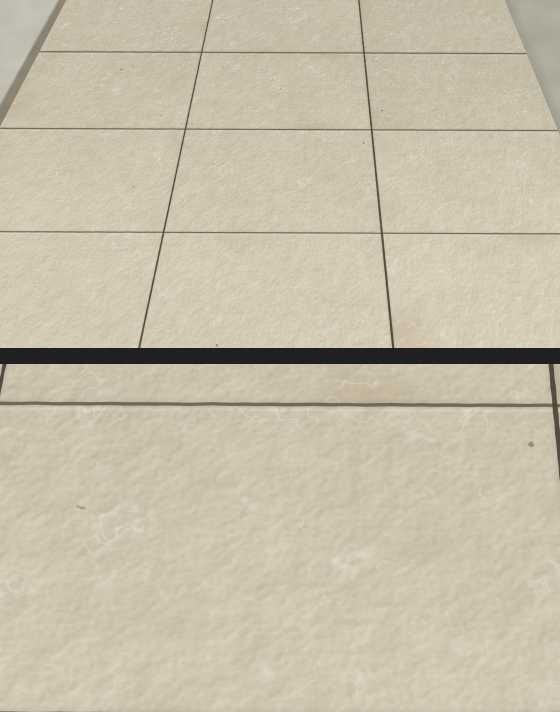
Top: the whole. Bottom: its middle third, enlarged.
This texture is drawn by a WebGL 1 fragment shader. Its source:

```glsl
precision highp float;
// Sand-coloured stone slabs, three across, laid on a concrete floor and seen in perspective.
// The canvas is projected to slab units (one slab = one unit), where joints come from
// distances to whole numbers; gradient noise gives the relief, veins, stains and pits.

uniform vec2 u_resolution;

float hash(vec2 p) {
  return fract(sin(dot(p, vec2(127.1, 311.7))) * 43758.55);
}

float corner(vec2 cell, vec2 offset) {
  float angle = 6.2832 * hash(cell);
  return dot(vec2(cos(angle), sin(angle)), offset);
}

// Gradient noise, roughly -0.7 to 0.7
float noise(vec2 p) {
  vec2 i = floor(p), f = p - i;
  vec2 s = f * f * f * (f * (f * 6.0 - 15.0) + 10.0);
  vec2 e = vec2(1.0, 0.0);
  return mix(mix(corner(i, f), corner(i + e, f - e), s.x),
             mix(corner(i + e.yx, f - e.yx), corner(i + e.xx, f - e.xx), s.x), s.y);
}

float fbm(vec2 p) {
  float sum = 0.0, amp = 1.0;
  for (int i = 0; i < 4; i++) {
    sum += amp * noise(p);
    p = mat2(1.6, 1.2, -1.2, 1.6) * p + 7.3;
    amp *= 0.5;
  }
  return sum;
}

// Height of the cleft stone surface: fine grain with small sharp ridges
float relief(vec2 p) {
  return 0.6 * fbm(p * 21.0) - 0.5 * abs(noise(p * 34.0)) + 0.25 * noise(p * 80.0);
}

// Thin broken lines where the noise crosses zero
float veins(vec2 p, float scale, float width) {
  vec2 bent = p * scale + 0.7 * vec2(fbm(p * 16.0), fbm(p * 16.0 + 31.0));
  float line = 1.0 - smoothstep(0.0, width, abs(noise(bent)));
  return line * smoothstep(0.05, 0.5, fbm(p * 6.0 + 17.0));
}

vec3 stoneColor(vec2 slab, vec2 tile, float down) {
  vec2 inTile = slab - tile;
  vec2 p = slab * vec2(1.0, 0.6) + 23.0 * vec2(hash(tile), hash(tile + 5.0));

  // Darker far away, with a small shift from slab to slab
  vec3 color = mix(vec3(0.772, 0.738, 0.66), vec3(0.832, 0.793, 0.713), smoothstep(0.0, 0.85, down));
  color += 0.012 * (hash(tile + 9.0) - 0.5) + 0.015 * fbm(p * 3.0) + 0.022 * fbm(p * 15.0);

  // Side light on the rough surface
  float slope = relief(p + vec2(-0.004, 0.004)) - relief(p);
  color += clamp(slope * 0.11, -0.06, 0.05) + 0.014 * noise(p * 110.0);

  // Tan stains gather along the slab edges
  vec2 toEdge = min(inTile, 1.0 - inTile);
  float nearEdge = 1.0 - smoothstep(0.0, 0.22, min(toEdge.x, toEdge.y));
  float stain = nearEdge * smoothstep(0.05, 0.7, fbm(p * 2.3 + 40.0));
  color = mix(color, vec3(0.72, 0.65, 0.53), 0.4 * stain);

  // Pale veins and chalky blotches
  float pale = 0.5 * veins(p, 9.0, 0.06) + 0.4 * veins(p + 3.0, 19.0, 0.1);
  pale += 0.7 * smoothstep(0.5, 0.8, fbm(p * 9.0 + 60.0)) * smoothstep(-0.3, 0.3, noise(p * 50.0));
  color = mix(color, vec3(0.885, 0.87, 0.81), clamp(pale, 0.0, 0.75));

  // Rare small dark pits
  vec2 cell = floor(p * 14.0);
  vec2 center = 0.25 + 0.5 * vec2(hash(cell + 2.0), hash(cell + 4.0));
  float reach = length(fract(p * 14.0) - center) + 0.12 * noise(p * 90.0);
  float pit = step(0.988, hash(cell)) * (1.0 - smoothstep(0.02, 0.1, reach));
  return mix(color, vec3(0.45, 0.40, 0.33), 0.6 * pit);
}

void main() {
  float px = 1.0 / u_resolution.y;
  float x = gl_FragCoord.x * px;
  float down = 1.0 - gl_FragCoord.y * px;

  // Perspective: depth grows towards the bottom, rows shrink as its reciprocal
  float depth = down - 0.004 * (x - 0.8) + 1.353;
  float slabWidth = 0.3105 * depth;
  float rowHeight = 0.0851 * depth * depth;
  vec2 slab = vec2((x - 0.6113 + 0.2115 * down) / slabWidth, (1.0 / depth - 0.4946) / 0.0851);
  vec2 tile = floor(slab);
  vec3 color = stoneColor(slab, tile, down);

  // Distance to the nearest joints, with slightly worn edges
  float column = clamp(floor(slab.x + 0.5), 0.0, 1.0);
  float row = floor(slab.y + 0.5);
  float wear = 0.0007 * noise(slab * 22.0);
  float across = abs(slab.x - column) * slabWidth + wear;
  float along = (slab.y - row) * rowHeight + wear;
  float gapX = (0.0011 + 0.0003 * column) * depth;
  float gapY = 0.0016;

  // Faint shade beside the joints, a lit lip below the level ones, then the gaps
  float beside = min(across - gapX, abs(along) - gapY);
  color *= 1.0 - 0.05 * (1.0 - smoothstep(0.0, 0.007, beside));
  color += 0.05 * (1.0 - smoothstep(0.0, 0.003, abs(along + 0.005)));
  float level = 1.0 - smoothstep(-0.7 * px, 0.7 * px, abs(along) - gapY);
  float upright = 1.0 - smoothstep(-0.7 * px, 0.7 * px, across - gapX);
  color = mix(color, vec3(0.40, 0.36, 0.31), 0.88 * level);
  color = mix(color, vec3(0.28, 0.25, 0.21), 0.9 * upright);

  // Concrete floor beyond the outer slabs, with the shaded slab side on the left
  float left = (-1.0 - slab.x) * slabWidth + wear;
  float right = (slab.x - 2.0) * slabWidth + wear;
  vec2 ground = vec2(x, down * 1.6);
  vec3 concrete = mix(vec3(0.75, 0.745, 0.69), vec3(0.68, 0.67, 0.61), step(0.8, x));
  concrete += 0.035 * fbm(ground * 9.0) + 0.015 * noise(ground * 120.0);
  concrete *= 1.0 - 0.08 * (1.0 - smoothstep(0.0, 0.04, right)) * step(0.0, right);
  float side = 1.0 - smoothstep(0.0, 0.012, left - 0.016 - 0.035 * down);
  concrete = mix(concrete, vec3(0.54, 0.51, 0.45) + 0.03 * fbm(ground * 20.0), side * step(x, 0.8));
  color = mix(color, concrete, smoothstep(-0.7 * px, 0.7 * px, max(left, right)));

  gl_FragColor = vec4(clamp(color, 0.0, 1.0), 1.0);
}
```
